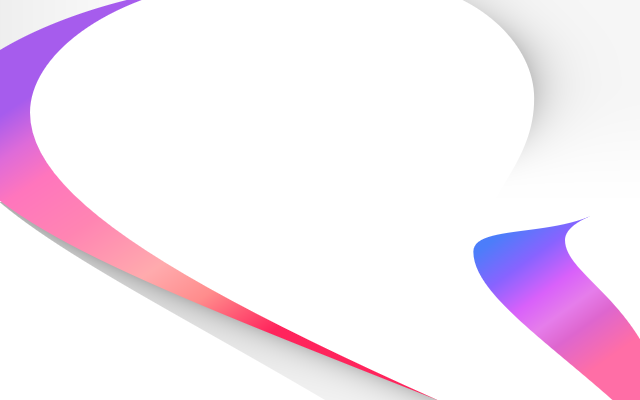
Write a Shadertoy shader that draws this background.

```glsl
// Draws curved gradient ribbons and soft grey shadows around a large white blob.
#define CANVAS vec2(7.68, 4.8)
#define SEGMENTS 24
#define LEFT_AXIS vec2(0.55, 0.83)
#define RIGHT_AXIS vec2(0.58, 0.81)
#define BLOB_SHADOW 0.19
#define BLOB_SHADOW_SIZE 0.24
#define BAND_SHADOW 0.20
#define BAND_SHADOW_SIZE 0.16

// Colour stops: rgb and position along the ribbon axis
const vec4 leftStops[7] = vec4[7](
    vec4(0.65, 0.36, 0.93, 1.15), vec4(0.87, 0.42, 0.85, 1.60),
    vec4(1.00, 0.46, 0.74, 2.05), vec4(1.00, 0.52, 0.70, 2.80),
    vec4(1.00, 0.67, 0.68, 3.70), vec4(1.00, 0.55, 0.55, 4.30),
    vec4(1.00, 0.14, 0.36, 5.10));
const vec4 rightStops[7] = vec4[7](
    vec4(0.30, 0.49, 0.98, 5.77), vec4(0.53, 0.39, 1.00, 6.20),
    vec4(0.85, 0.38, 0.98, 6.63), vec4(0.90, 0.49, 0.92, 6.95),
    vec4(0.87, 0.40, 0.81, 7.24), vec4(1.00, 0.43, 0.65, 7.72),
    vec4(1.00, 0.43, 0.65, 8.50));

vec3 ramp(vec4 stops[7], float s) {
    vec3 col = stops[0].rgb;
    for (int i = 1; i < 7; i++) {
        float k = clamp((s - stops[i - 1].w) / (stops[i].w - stops[i - 1].w), 0.0, 1.0);
        col = mix(col, stops[i].rgb, k);
    }
    return col;
}

vec2 bezier(vec2 a, vec2 b, vec2 c, vec2 d, float t) {
    float u = 1.0 - t;
    return u * u * u * a + 3.0 * u * u * t * b + 3.0 * u * t * t * c + t * t * t * d;
}

// Adds a cubic edge to an outline: x = squared distance, y = inside sign.
// Horizontal closing edges off the canvas may be left out.
void edge(inout vec2 outline, vec2 p, vec2 a, vec2 b, vec2 c, vec2 d) {
    vec2 start = a;
    for (int i = 1; i <= SEGMENTS; i++) {
        vec2 end = bezier(a, b, c, d, float(i) / float(SEGMENTS));
        vec2 e = end - start, v = p - start;
        vec2 gap = v - e * clamp(dot(v, e) / dot(e, e), 0.0, 1.0);
        outline.x = min(outline.x, dot(gap, gap));
        if ((start.y > p.y) != (end.y > p.y) && v.x < e.x * v.y / e.y)
            outline.y = -outline.y;
        start = end;
    }
}

float signedDistance(vec2 outline) {
    return outline.y * sqrt(outline.x);
}

float blobDistance(vec2 p) {
    vec2 o = vec2(100.0, 1.0);
    edge(o, p, vec2(1.70, 0.0), vec2(0.85, 0.32), vec2(0.36, 0.85), vec2(0.36, 1.35));
    edge(o, p, vec2(0.36, 1.35), vec2(0.36, 2.30), vec2(1.90, 3.30), vec2(5.25, 4.80));
    edge(o, p, vec2(5.55, 0.0), vec2(6.05, 0.25), vec2(6.41, 0.70), vec2(6.41, 1.18));
    edge(o, p, vec2(6.41, 1.18), vec2(6.41, 1.75), vec2(6.10, 2.10), vec2(5.75, 2.70));
    edge(o, p, vec2(5.75, 2.70), vec2(5.75, 2.70), vec2(6.00, 4.80), vec2(6.00, 4.80));
    return signedDistance(o);
}

float leftRibbonDistance(vec2 p) {
    vec2 o = vec2(100.0, 1.0);
    edge(o, p, vec2(1.52, 0.0), vec2(1.00, 0.13), vec2(0.45, 0.33), vec2(0.0, 0.60));
    edge(o, p, vec2(0.0, 0.60), vec2(-1.0, 1.20), vec2(-1.0, 1.80), vec2(0.0, 2.41));
    edge(o, p, vec2(0.0, 2.41), vec2(0.90, 3.10), vec2(2.60, 3.75), vec2(5.25, 4.80));
    edge(o, p, vec2(2.0, 0.0), vec2(2.0, 0.0), vec2(5.25, 4.80), vec2(5.25, 4.80));
    return signedDistance(o);
}

float bandDistance(vec2 p) {
    vec2 o = vec2(100.0, 1.0);
    edge(o, p, vec2(0.0, 2.43), vec2(0.80, 3.10), vec2(2.20, 3.80), vec2(3.90, 4.80));
    edge(o, p, vec2(5.5, 2.43), vec2(5.5, 2.43), vec2(5.5, 4.80), vec2(5.5, 4.80));
    return signedDistance(o);
}

float rightRibbonDistance(vec2 p) {
    vec2 o = vec2(100.0, 1.0);
    edge(o, p, vec2(7.07, 2.60), vec2(6.50, 2.83), vec2(5.68, 2.72), vec2(5.68, 3.02));
    edge(o, p, vec2(5.68, 3.02), vec2(5.68, 3.50), vec2(6.50, 4.05), vec2(7.35, 4.80));
    edge(o, p, vec2(7.07, 2.60), vec2(6.88, 2.68), vec2(6.78, 2.78), vec2(6.78, 2.88));
    edge(o, p, vec2(6.78, 2.88), vec2(6.78, 3.20), vec2(7.30, 3.45), vec2(7.68, 4.07));
    edge(o, p, vec2(7.68, 4.07), vec2(7.68, 4.07), vec2(8.20, 4.80), vec2(8.20, 4.80));
    return signedDistance(o);
}

float fill(float dist) {
    return clamp(0.5 - dist * iResolution.y / CANVAS.y, 0.0, 1.0);
}

void mainImage(out vec4 fragColor, in vec2 fragCoord) {
    // Design space with y pointing down
    vec2 p = fragCoord / iResolution.xy;
    p = vec2(p.x, 1.0 - p.y) * CANVAS;
    float blob = blobDistance(p);
    float leftRibbon = leftRibbonDistance(p);

    // Grey backdrop in both upper corners
    float leftGrey = mix(0.935, 0.98, clamp(p.x / 1.5, 0.0, 1.0));
    float rightGrey = mix(0.965, 1.0, smoothstep(1.0, 2.6, p.y));
    float window = (1.0 - smoothstep(0.9, 2.3, p.y)) * mix(0.55, 1.0, smoothstep(0.0, 0.7, p.y));
    rightGrey -= BLOB_SHADOW * window * exp(-max(blob, 0.0) / BLOB_SHADOW_SIZE);
    float backdrop = p.x < 3.0 ? mix(leftGrey, 1.0, step(1.5, p.y)) : rightGrey;
    vec3 col = vec3(backdrop);

    // Shaded band below the left ribbon
    float band = mix(0.88, 0.96, smoothstep(0.5, 4.5, p.x));
    band -= BAND_SHADOW * exp(-max(leftRibbon, 0.0) / BAND_SHADOW_SIZE);
    col = mix(col, vec3(band), fill(bandDistance(p)));

    // Ribbons and blob
    col = mix(col, ramp(leftStops, dot(p, LEFT_AXIS)), fill(leftRibbon));
    col = mix(col, vec3(1.0), fill(blob));
    col = mix(col, ramp(rightStops, dot(p, RIGHT_AXIS)), fill(rightRibbonDistance(p)));
    fragColor = vec4(col, 1.0);
}
```
